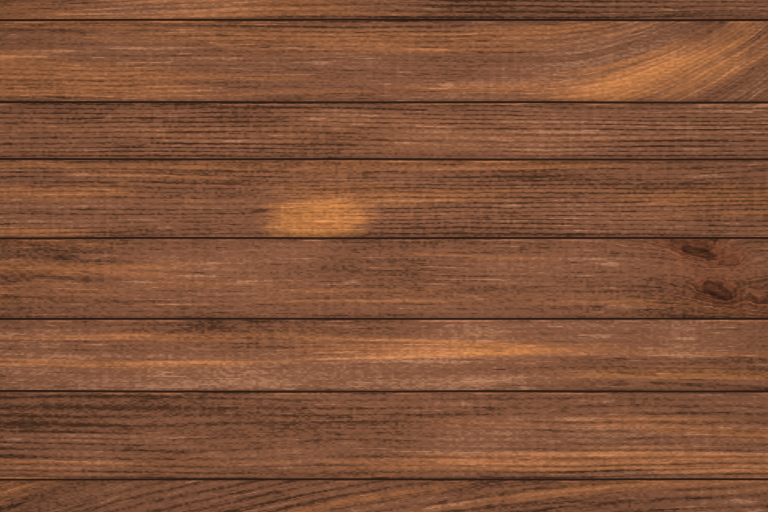
Write a Shadertoy shader that draws this texture.

```glsl
// Eight horizontal planks of stained brown wood with grain, knots and worn orange patches.

float hash(vec2 p) {
    return fract(sin(dot(p, vec2(127.1, 311.7))) * 43758.5453);
}

float noise(vec2 p) {
    vec2 i = floor(p), f = fract(p);
    f = f * f * (3.0 - 2.0 * f);
    return mix(mix(hash(i), hash(i + vec2(1, 0)), f.x),
               mix(hash(i + vec2(0, 1)), hash(i + vec2(1, 1)), f.x), f.y);
}

float fbm(vec2 p) {
    float sum = 0.0, amp = 0.5;
    for (int i = 0; i < 4; i++) {
        sum += amp * noise(p);
        p = p * 2.03 + 17.3;
        amp *= 0.5;
    }
    return sum / 0.9375;
}

// Long strands, each row shifted at random so that their ends never line up
float fibre(vec2 p) {
    float row = floor(p.y);
    float a = noise(vec2(p.x + 9.0 * hash(vec2(row, 3.0)), row));
    float b = noise(vec2(p.x + 9.0 * hash(vec2(row + 1.0, 3.0)), row + 1.0));
    return mix(a, b, smoothstep(0.0, 1.0, p.y - row));
}

// Soft elliptical spot with ragged edges
float patchMask(vec2 p, vec2 center, vec2 radius, float rag) {
    return 1.0 - smoothstep(0.5, 1.2, length((p - center) / radius) + rag);
}

vec3 wood(vec2 p, int id) {
    float seed = float(id) * 7.31;

    // Grain height: wavy, slanted on the lowest plank and on one upper right end
    float h = p.y + 0.03 * (fbm(vec2(p.x * 1.3 + seed, p.y * 6.0)) - 0.5);
    if (id == 0) h -= 0.3 * p.x - 0.09 * p.x * p.x;
    if (id == 6) h -= 0.8 * pow(max(p.x - 1.05, 0.0), 2.0);

    // Two knots bend the grain into rings
    float knots = 0.0;
    if (id == 3) {
        for (int k = 0; k < 2; k++) {
            vec2 q = (p - vec2(1.35 + 0.07 * float(k), 0.51 - 0.09 * float(k))) / vec2(0.075, 0.036);
            q.x += 0.6 * q.y;
            q += 1.5 * (vec2(fbm(p * 18.0), fbm(p * 18.0 + 40.0)) - 0.5);
            float bulge = exp(-dot(q, q));
            h += 0.04 * bulge;
            knots += bulge;
        }
    }

    // Growth lines: thin, dark and continuous, strongest on the coarse planks
    bool coarse = id == 1 || id == 5;
    bool plain = id == 2 || id == 3;
    float frequency = id == 1 ? 74.0 : id == 0 ? 52.0 : 100.0 + 15.0 * hash(vec2(seed, 3.0));
    float wave = sin(6.2832 * (h * frequency + 0.9 * noise(vec2(p.x * 1.2, h * 30.0 + seed))));
    float lines = 0.37 - pow(0.5 + 0.5 * wave, 2.0);
    float lineStrength = (coarse ? 0.36 : plain ? 0.1 : 0.26)
                       * (0.25 + smoothstep(0.25, 0.7, fbm(vec2(p.x * 2.0 - seed, h * 12.0))));

    // Strands, specks, pale scratches, pores and broad staining
    float strands = fibre(vec2(p.x * 7.0, h * 190.0 + seed)) - 0.5;
    float streaks = fibre(vec2(p.x * 2.2, h * 85.0 + seed)) - 0.5;
    float specks = noise(p * vec2(170.0, 310.0) + seed) - 0.5;
    float scratches = smoothstep(0.75, 0.95, fibre(vec2(p.x * 18.0, h * 210.0 + 60.0)));
    float pores = smoothstep(0.75, 0.95, fibre(vec2(p.x * 22.0, h * 220.0 + 90.0)));
    float stain = fbm(vec2(p.x * 2.6 + seed, p.y * 8.0)) - 0.5;
    float tone = 0.49 + lines * lineStrength + 0.24 * strands + 0.2 * streaks + 0.36 * specks
               + 0.26 * scratches - 0.2 * pores + 0.8 * stain;
    if (id == 5) tone -= 0.04;
    if (id == 1) tone -= 0.15 * patchMask(p, vec2(0.22, 0.22), vec2(0.35, 0.06), stain);

    vec3 color = mix(vec3(0.27, 0.17, 0.115), vec3(0.51, 0.33, 0.235), smoothstep(-0.1, 0.56, tone));
    color = mix(color, vec3(0.68, 0.48, 0.36), smoothstep(0.5, 1.05, tone));

    // Warm streaks where the stain is thin
    float warm = smoothstep(0.5, 0.72, fbm(vec2(p.x * 1.6 + seed + 30.0, h * 34.0)) + 0.12 * strands);
    if (id == 5) warm *= 0.3;
    color = mix(color, vec3(0.70, 0.44, 0.27) * (0.62 + 0.58 * tone), 0.65 * warm);

    // Worn patches and the pointed growth band
    float rag = 0.7 * (fibre(vec2(p.x * 9.0, h * 120.0)) - 0.5) + 0.4 * strands;
    float worn = 0.0;
    if (id == 4) worn = patchMask(p, vec2(0.632, 0.572), vec2(0.105, 0.055), rag);
    if (id == 6) worn = 0.6 * patchMask(p - vec2(0.0, 0.25 * (p.x - 1.3)),
                                        vec2(1.3, 0.855), vec2(0.2, 0.05), rag);
    if (id == 2) {
        float band = length(vec2((p.x - 0.15) / 0.9, (h - 0.325) / 0.027));
        worn = 0.6 * exp(-pow((band - 0.95) * 10.0, 2.0)) * smoothstep(0.2, 0.8, p.x + rag * 0.4);
        worn += 0.5 * patchMask(p, vec2(1.35, 0.268), vec2(0.28, 0.012), rag);
    }
    color = mix(color, vec3(0.86, 0.55, 0.31) * (0.65 + 0.5 * tone), 0.9 * min(worn, 1.0));

    // Reddish knots with dark, ringed cores
    color = mix(color, vec3(0.56, 0.31, 0.20) * (0.6 + 0.7 * tone), 0.7 * min(knots * 1.3, 1.0));
    float core = smoothstep(0.5, 0.95, knots) * (0.6 + 0.4 * sin(knots * 22.0));
    return color * (1.0 - 0.4 * core);
}

void mainImage(out vec4 fragColor, in vec2 fragCoord) {
    vec2 p = fragCoord / iResolution.y;
    float pixel = 1.0 / iResolution.y;

    // Plank index and signed distance to the nearest seam
    float seams[7] = float[7](0.064, 0.236, 0.377, 0.535, 0.689, 0.800, 0.961);
    int id = 0;
    float edge = 1.0;
    for (int i = 0; i < 7; i++) {
        float d = p.y - seams[i] - 0.0015 * (noise(vec2(p.x * 3.0, float(i) * 5.0)) - 0.5);
        if (d > 0.0) id++;
        if (abs(d) < abs(edge)) edge = d;
    }
    vec3 color = wood(p, id);

    // Soft shade beside each seam, worn rim below it, then the dark gap
    color *= 1.0 - 0.22 * exp(-abs(edge) * 160.0);
    float rim = smoothstep(-0.008, -0.004, edge) * (1.0 - smoothstep(-0.004, -0.002, edge));
    color += vec3(0.18, 0.11, 0.07) * rim * smoothstep(0.4, 0.9, noise(vec2(p.x * 18.0, float(id))));
    float gap = 1.0 - smoothstep(0.0006, 0.0006 + 1.2 * pixel, abs(edge));
    color = mix(color, vec3(0.16, 0.10, 0.075), 0.9 * gap);

    // Gentle darkening towards the corners
    vec2 c = fragCoord / iResolution.xy - 0.5;
    fragColor = vec4(color * (1.05 - 0.32 * dot(c, c)), 1.0);
}
```
